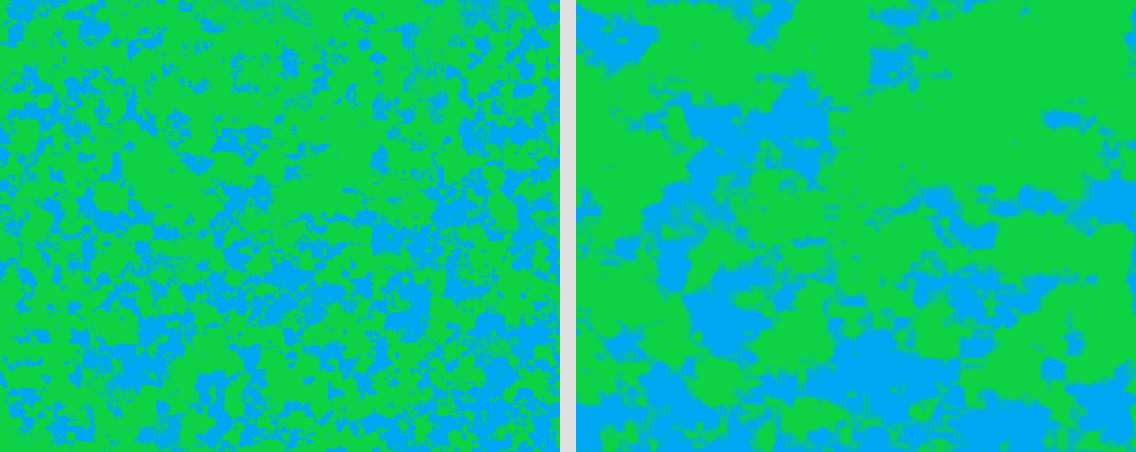
Left: the whole. Right: its middle third, enlarged.
Write a Shadertoy shader that draws this texture.

```glsl
// Ragged blue speckles scattered over a flat green ground, with faint teal haze.

const vec3 GREEN = vec3(0.052, 0.825, 0.262);
const vec3 BLUE = vec3(0.0, 0.655, 0.95);

const float BLOTCH_FREQ = 31.0;     // blotch cells per canvas height
const int BLOTCH_OCTAVES = 4;
const float OCTAVE_STEP = 1.97;
const float OCTAVE_GAIN = 0.68;
const float BROAD_FREQ = 3.5;       // slow changes in blotch density
const float BROAD_AMOUNT = 0.3;
const float DRIFT = 0.2;            // more blue towards the right
const float RAMP_LOW = -0.05;       // field value of pure green
const float RAMP_HIGH = 0.34;       // field value of pure blue
const vec2 HAZE_FREQ = vec2(7.0, 11.0);
const vec2 HAZE_RANGE = vec2(0.68, 0.95);
const float HAZE_STRENGTH = 0.7;
const float GRAIN_FREQ = 210.0;
const float GRAIN_AMOUNT = 0.35;

float hash(vec2 cell) {
    return fract(sin(dot(cell, vec2(127.1, 311.7))) * 43758.5453);
}

// Smooth value noise in 0..1
float noise(vec2 p) {
    vec2 cell = floor(p);
    vec2 f = fract(p);
    f = f * f * (3.0 - 2.0 * f);
    float bottom = mix(hash(cell), hash(cell + vec2(1, 0)), f.x);
    float top = mix(hash(cell + vec2(0, 1)), hash(cell + vec2(1, 1)), f.x);
    return mix(bottom, top, f.y);
}

// Rough fractal sum centred on zero; strong high octaves tear the edges
float blotches(vec2 p) {
    float sum = 0.0;
    float amplitude = 1.0;
    p *= BLOTCH_FREQ;
    for (int i = 0; i < BLOTCH_OCTAVES; i++) {
        sum += amplitude * (noise(p) - 0.5);
        p = p * OCTAVE_STEP + vec2(17.3, 41.9);
        amplitude *= OCTAVE_GAIN;
    }
    return sum;
}

// Uneven density: two slow layers and a sideways drift
float density(vec2 p, float across) {
    float slow = noise(p * BROAD_FREQ + 5.7) - 0.5;
    float medium = noise(p * BROAD_FREQ * 2.6 + 23.1) - 0.5;
    return BROAD_AMOUNT * (slow + medium) + DRIFT * (across - 0.5);
}

void mainImage(out vec4 fragColor, in vec2 fragCoord) {
    vec2 p = fragCoord / iResolution.y;
    float across = fragCoord.x / iResolution.x;

    float field = blotches(p) + density(p, across);

    // Hazy patches flatten the blotches into finely grained teal
    float haze = smoothstep(HAZE_RANGE.x, HAZE_RANGE.y, noise(p * HAZE_FREQ + 61.4));
    float grain = GRAIN_AMOUNT * (noise(p * GRAIN_FREQ) - 0.5);
    float teal = mix(RAMP_LOW, RAMP_HIGH, 0.55) + grain;
    field = mix(field, teal, HAZE_STRENGTH * haze);

    float blueness = smoothstep(RAMP_LOW, RAMP_HIGH, field);
    fragColor = vec4(mix(GREEN, BLUE, blueness), 1.0);
}
```
